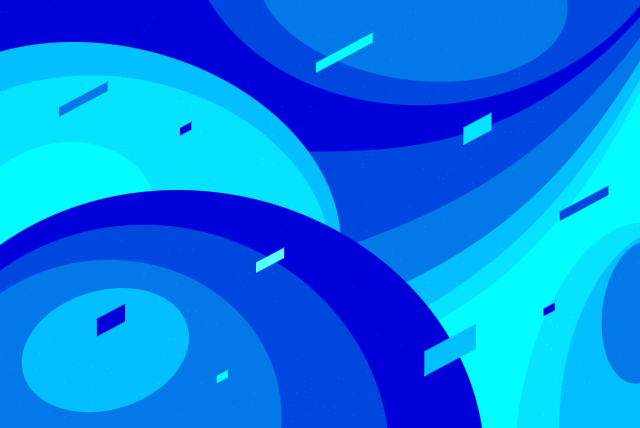
A Shadertoy shader for this background:

```glsl
// Flat abstract backdrop: nested blue and cyan ovals, a sweeping ribbon and slanted chips.

const vec3 NAVY  = vec3(0.00, 0.00, 0.85);
const vec3 ROYAL = vec3(0.00, 0.28, 0.88);
const vec3 AZURE = vec3(0.01, 0.47, 0.91);
const vec3 SKY   = vec3(0.01, 0.75, 1.00);
const vec3 AQUA  = vec3(0.02, 0.89, 1.00);
const vec3 CYAN  = vec3(0.01, 0.99, 1.00);
const vec3 ICE   = vec3(0.34, 1.00, 1.00);

// Lays a colour where the field is negative, with a one-pixel soft edge.
void paint(inout vec3 base, vec3 color, float field) {
    float edge = max(fwidth(field), 1e-5);
    base = mix(base, color, clamp(0.5 - field / edge, 0.0, 1.0));
}

// Oval given by its bounding half-extent; lean in (-1, 1) tilts it.
float oval(vec2 p, vec2 center, vec2 extent, float lean) {
    vec2 u = (p - center) / extent;
    float q = dot(u, u) - 2.0 * lean * u.x * u.y;
    return sqrt(max(q / (1.0 - lean * lean), 0.0)) - 1.0;
}

// Area below a cubic through four heights at x = 0.75, 1.0, 1.25, 1.5.
float sweep(vec2 p, vec4 h) {
    float t = (p.x - 0.75) * 4.0;
    float a = t - 1.0, b = t - 2.0, c = t - 3.0;
    vec4 weight = vec4(-a * b * c / 6.0, t * b * c / 2.0,
                       -t * a * c / 2.0, t * a * b / 6.0);
    return p.y - dot(weight, h);
}

// Parallelogram with upright sides and rising top and bottom edges.
float chip(vec2 p, vec2 center, vec2 halfSize) {
    vec2 q = p - center;
    q.y -= 0.53 * q.x;
    vec2 d = abs(q) - halfSize;
    return max(d.x, d.y);
}

float hash(vec2 cell) {
    return fract(sin(dot(cell, vec2(127.1, 311.7))) * 43758.5);
}

// Sparse, faint dust: at most one small dot in each grid cell.
float dust(vec2 p) {
    vec2 g = p * 90.0;
    vec2 cell = floor(g);
    vec2 spot = 0.25 + 0.5 * vec2(hash(cell + 7.3), hash(cell + 19.1));
    float dotMask = 1.0 - smoothstep(0.05, 0.20, length(fract(g) - spot));
    return dotMask * step(0.95, hash(cell));
}

void mainImage(out vec4 fragColor, in vec2 fragCoord) {
    vec2 p = fragCoord / iResolution.xy * vec2(1.5, 1.0);
    vec3 color = NAVY;

    // Ovals hanging from the top
    paint(color, ROYAL, oval(p, vec2(1.018, 1.234), vec2(0.586, 0.480), 0.065));
    paint(color, AZURE, oval(p, vec2(0.967, 1.020), vec2(0.363, 0.211), -0.18));

    // Ribbon fanning out from the upper right
    paint(color, ROYAL, sweep(p, vec4(0.646, 0.666, 0.756, 0.961)));
    paint(color, AZURE, sweep(p, vec4(0.402, 0.500, 0.652, 0.912)));
    paint(color, SKY,   sweep(p, vec4(0.248, 0.365, 0.541, 0.859)));
    paint(color, AQUA,  sweep(p, vec4(0.160, 0.285, 0.477, 0.814)));
    paint(color, CYAN,  sweep(p, vec4(0.111, 0.236, 0.422, 0.785)));

    // Ovals at the right edge
    paint(color, AQUA,  oval(p, vec2(1.469, -0.045), vec2(0.266, 0.525), 0.146));
    paint(color, SKY,   oval(p, vec2(1.543, 0.063), vec2(0.232, 0.404), 0.14));
    paint(color, AZURE, oval(p, vec2(1.504, 0.270), vec2(0.094, 0.166), 0.153));

    // Bright ovals at the left
    paint(color, SKY,  oval(p, vec2(0.254, 0.492), vec2(0.545, 0.410), -0.15));
    paint(color, AQUA, oval(p, vec2(0.273, 0.443), vec2(0.502, 0.381), -0.12));
    paint(color, CYAN, oval(p, vec2(0.146, 0.488), vec2(0.219, 0.180), 0.10));

    // Dark ovals in the lower left
    paint(color, NAVY,  oval(p, vec2(0.447, -0.055), vec2(0.689, 0.611), -0.045));
    paint(color, ROYAL, oval(p, vec2(0.348, -0.064), vec2(0.566, 0.539), -0.02));
    paint(color, AZURE, oval(p, vec2(0.244, 0.014), vec2(0.416, 0.379), 0.03));
    paint(color, SKY,   oval(p, vec2(0.247, 0.182), vec2(0.196, 0.145), 0.20));

    // Slanted chips: long, square and small
    vec2 longChip = vec2(0.057, 0.011);
    vec2 squareChip = vec2(0.033, 0.0205);
    vec2 smallChip = vec2(0.0132, 0.0088);
    paint(color, CYAN,  chip(p, vec2(0.807, 0.877), vec2(0.0665, 0.0117)));
    paint(color, AZURE, chip(p, vec2(0.195, 0.768), longChip));
    paint(color, ROYAL, chip(p, vec2(1.369, 0.525), longChip));
    paint(color, AQUA,  chip(p, vec2(1.119, 0.699), squareChip));
    paint(color, NAVY,  chip(p, vec2(0.260, 0.252), squareChip));
    paint(color, ICE,   chip(p, vec2(0.633, 0.392), vec2(0.033, 0.0122)));
    paint(color, SKY,   chip(p, vec2(1.055, 0.182), vec2(0.0605, 0.0293)));
    paint(color, NAVY,  chip(p, vec2(0.435, 0.699), smallChip));
    paint(color, CYAN,  chip(p, vec2(0.521, 0.120), smallChip));
    paint(color, NAVY,  chip(p, vec2(1.287, 0.277), smallChip));

    color += 0.06 * dust(p);
    fragColor = vec4(color, 1.0);
}
```
